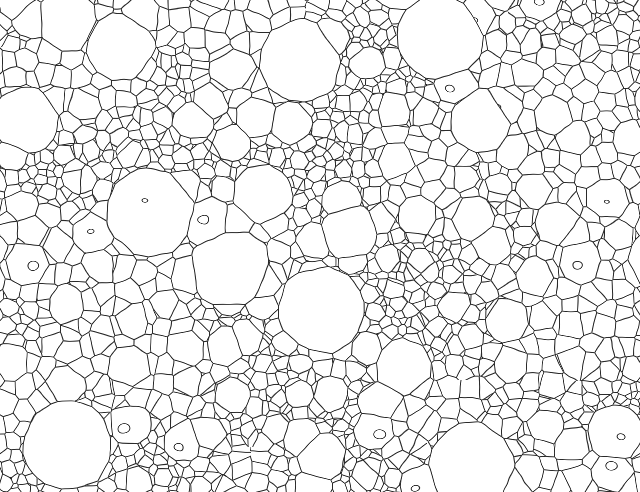
Write a Shadertoy shader that draws this pattern.

```glsl
const int LAYERS = 4;
const float COARSEST = 0.17;      // grid pitch of the largest grains
const float LAYER_RATIO = 0.48;
const float LINE_WIDTH = 0.0017;
const vec3 PAPER = vec3(1.0);
const vec3 INK = vec3(0.0);

float hash(vec2 p) {
    return fract(sin(dot(p, vec2(127.1, 311.7))) * 43758.5453);
}

vec2 hash2(vec2 p) {
    return vec2(hash(p), hash(p + 37.3));
}

float noise(vec2 p) {
    vec2 i = floor(p), f = fract(p);
    f = f * f * (3.0 - 2.0 * f);
    return mix(mix(hash(i), hash(i + vec2(1, 0)), f.x),
               mix(hash(i + vec2(0, 1)), hash(i + vec2(1, 1)), f.x), f.y);
}

vec2 wobble(vec2 p, float frequency, float amplitude) {
    vec2 q = p * frequency;
    return amplitude * (vec2(noise(q), noise(q + 53.7)) - 0.5);
}

// Chance that a grid cell holds a grain; the finest grains form clusters
float presence(int layer, vec2 position) {
    if (layer == 0) return 0.35;
    if (layer == 1) return 0.65;
    if (layer == 2) return 1.0;
    return 0.75 * smoothstep(0.32, 0.8, noise(position * 6.0 + 11.0));
}

// Grain centre in xy and radius in z; a negative radius means no grain
vec3 grainAt(vec2 cell, int layer, float pitch) {
    vec2 seed = cell + 71.0 * float(layer) + 5.0;
    if (hash(seed + 19.1) > presence(layer, cell * pitch)) return vec3(-1.0);
    vec2 centre = (cell + 0.5 + 0.76 * (hash2(seed) - 0.5)) * pitch;
    return vec3(centre, pitch * mix(0.28, 0.54, hash(seed + 83.9)));
}

float power(vec2 p, vec3 grain) {
    vec2 d = p - grain.xy;
    return dot(d, d) - grain.z * grain.z;
}

// Grain that owns the point in the weighted diagram
vec3 owningGrain(vec2 p) {
    vec3 owner = vec3(0.0);
    float best = 1e5, pitch = COARSEST;
    for (int layer = 0; layer < LAYERS; layer++) {
        for (int k = 0; k < 9; k++) {
            vec2 cell = floor(p / pitch) + vec2(k % 3 - 1, k / 3 - 1);
            vec3 grain = grainAt(cell, layer, pitch);
            float value = power(p, grain);
            if (grain.z > 0.0 && value < best) {
                best = value;
                owner = grain;
            }
        }
        pitch *= LAYER_RATIO;
    }
    return owner;
}

// Distance to the nearest straight border of the owner
float borderDistance(vec2 p, vec3 owner) {
    float nearest = 1e5, pitch = COARSEST, own = power(p, owner);
    for (int layer = 0; layer < LAYERS; layer++) {
        for (int k = 0; k < 9; k++) {
            vec2 cell = floor(p / pitch) + vec2(k % 3 - 1, k / 3 - 1);
            vec3 grain = grainAt(cell, layer, pitch);
            float gap = distance(grain.xy, owner.xy);
            if (grain.z > 0.0 && gap > 1e-5)
                nearest = min(nearest, 0.5 * (power(p, grain) - own) / gap);
        }
        pitch *= LAYER_RATIO;
    }
    return nearest;
}

// Small closed loop inside a few of the large grains
float inclusionDistance(vec2 p, vec3 owner) {
    vec2 seed = floor(owner.xy * 900.0);
    if (owner.z < 0.04 || hash(seed) > 0.35) return 1e5;
    vec2 offset = 0.7 * owner.z * (hash2(seed + 7.0) - 0.5);
    vec2 q = p - owner.xy - offset;
    float radius = mix(0.004, 0.014, hash(seed + 3.0));
    return abs(length(q * vec2(1.0, 1.35)) - radius);
}

// Area coverage of a thin line by one pixel
float lineCoverage(float d, float width, float pixel) {
    return clamp(0.5 * (width + pixel) - d, 0.0, min(width, pixel)) / pixel;
}

void mainImage(out vec4 fragColor, in vec2 fragCoord) {
    float pixel = 1.0 / iResolution.y;
    vec2 p = fragCoord * pixel;
    p += wobble(p, 15.0, 0.008) + wobble(p, 65.0, 0.0023);

    vec3 owner = owningGrain(p);
    float d = min(borderDistance(p, owner), inclusionDistance(p, owner));
    fragColor = vec4(mix(PAPER, INK, lineCoverage(d, LINE_WIDTH, pixel)), 1.0);
}
```
